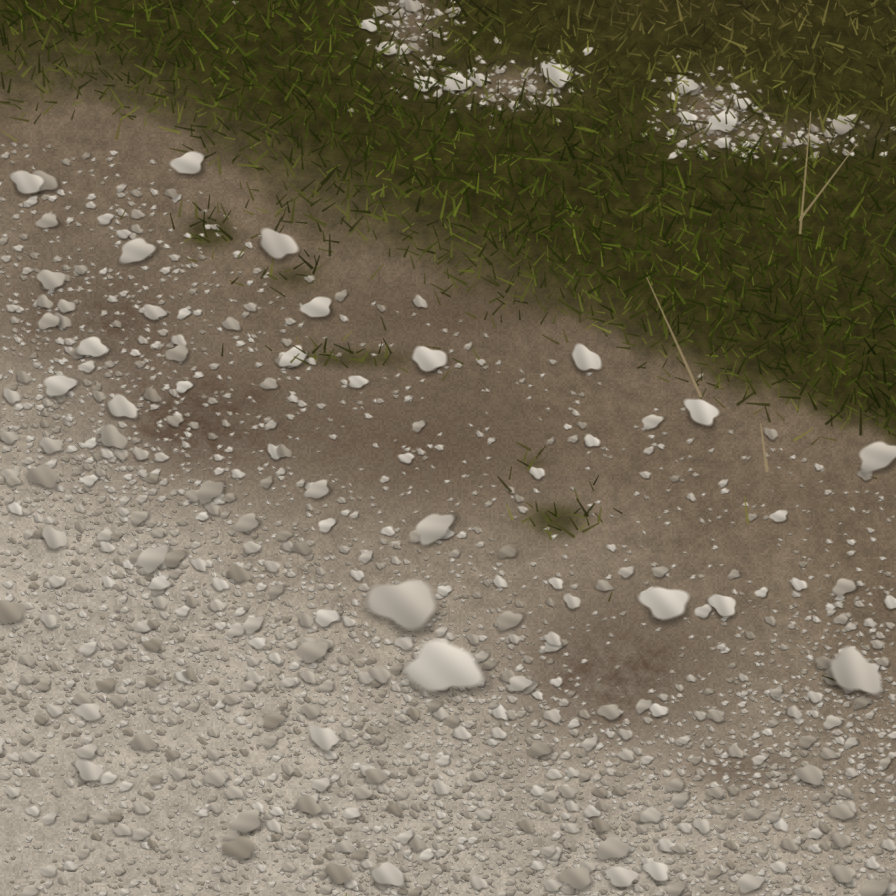
Write a WebGL 2 fragment shader that draws this texture.

```glsl
#version 300 es
precision highp float;
uniform vec2 u_resolution;
out vec4 fragColor;

vec2 hash2(vec2 p) {
  vec3 q = fract(p.xyx * vec3(.1031, .1030, .0973));
  q += dot(q, q.yzx + 33.33);
  return fract((q.xx + q.yz) * q.zy);
}

mat2 rotation(float a) { return mat2(cos(a), sin(a), -sin(a), cos(a)); }

// Layered, folded sines, roughly -1..1
float waves(vec2 p) {
  float sum = 0., amp = .5;
  for (int i = 0; i < 5; i++) {
    p = rotation(.9) * p * 1.85 + 1.7;
    sum += amp * sin(p.x + 1.6 * sin(p.y * .8)) * cos(p.y - sin(p.x * .6));
    amp *= .68;
  }
  return sum;
}

float blob(vec2 p, float x, float y, float w, float h) {
  vec2 q = (p - vec2(x, y)) / vec2(w, h);
  return exp(-dot(q, q));
}

// Distance below the diagonal verge; negative inside the grass
float belowVerge(vec2 p) {
  return .84 - .36 * p.x + .06 * blob(p, .14, p.y, .12, 1.) - p.y;
}

float whiteRocks(vec2 p) {
  return blob(p, .46, .98, .035, .06) + blob(p, .57, .905, .06, .025)
       + blob(p, .79, .875, .045, .035) + .7 * blob(p, .89, .85, .1, .018);
}

float tufts(vec2 p) {
  return blob(p, .235, .74, .035, .022) + .7 * blob(p, .33, .69, .04, .02) + .8 * blob(p, .4, .6, .08, .014)
       + blob(p, .62, .42, .04, .022) + .6 * blob(p, .595, .483, .025, .01);
}

float grassCover(vec2 p) {
  float meadow = smoothstep(-.025, .05, -belowVerge(p) + .025 * waves(p * 9.));
  meadow *= mix(.45, 1., smoothstep(.0, .12, p.y - .88 + .5 * max(p.x - .1, 0.)));
  return clamp(meadow * (1. - .75 * min(whiteRocks(p), 1.)) + .75 * tufts(p), 0., 1.);
}

float gravel(vec2 p) {
  float e = belowVerge(p);
  float road = .1 + .75 * smoothstep(.2, .5, e) + .3 * blob(p, .05, .6, .2, .2);
  road *= 1. - .75 * blob(p, 0., .08, .25, .13) - .5 * blob(p, .02, .36, .12, .1);
  road += .7 * blob(p, .95, .22, .11, .1) - .4 * blob(p, .7, .25, .09, .06);
  return road * smoothstep(-.01, .05, e) + 1.2 * whiteRocks(p);
}

void paintStone(inout vec3 col, vec2 d, float size, vec2 rnd, float pixel) {
  vec2 q = rotation((rnd.x - .5) * 1.3) * d / (size * vec2(1.2, .78));
  float a = atan(q.y, q.x);
  float rim = 1. + .12 * sin(3. * a + rnd.x * 40.) + .07 * sin(5. * a + rnd.y * 30.);
  float f = length(q) / rim, soft = max(.13, 1.5 * pixel / size);
  col *= 1. - .33 * (1. - smoothstep(.75, 1.35, length(q + vec2(-.08, .32)) / rim));
  vec3 tone = mix(vec3(.57, .53, .47), vec3(.80, .77, .72), rnd.y);
  tone *= .96 + .13 * clamp(q.y + .4 * q.x, -1., 1.) + .05 * sin(q.x * 4. + q.y * 3. + rnd.x * 20.);
  col = mix(col, tone, 1. - smoothstep(1. - soft, 1. + soft, f));
}

void scatterStones(inout vec3 col, vec2 uv, float scale, float amount) {
  vec2 g = uv * scale;
  for (int k = 0; k < 9; k++) {
    vec2 id = floor(g) + vec2(k % 3, k / 3) - 1.;
    vec2 rnd = hash2(id + scale), pick = hash2(id + scale * 3. + 57.);
    vec2 center = id + .15 + .7 * rnd;
    if (pick.x < amount * gravel(center / scale))
      paintStone(col, g - center, mix(.16, .42, pick.y), rnd.yx, scale / u_resolution.y);
  }
}

float stem(vec2 p, vec2 a, vec2 b, float width) {
  vec2 ab = b - a;
  float t = clamp(dot(p - a, ab) / dot(ab, ab), 0., 1.);
  float soft = 1. / u_resolution.y, w = width * (1. - .6 * t);
  return 1. - smoothstep(w - soft, w + soft, length(p - a - ab * t));
}

// One layer of tapering blades, browner toward the upper right
void scatterBlades(inout vec3 col, vec2 uv, float scale, float layer) {
  vec2 g = uv * scale + layer * vec2(.37, .61);
  for (int k = 0; k < 9; k++) {
    vec2 id = floor(g) + vec2(k % 3, k / 3) - 1.;
    vec2 rnd = hash2(id + layer * 31.), pick = hash2(id + layer * 17. + 91.);
    vec2 root = (id + rnd - layer * vec2(.37, .61)) / scale;
    float cover = grassCover(root);
    if (pick.x > cover * 1.1) continue;
    float angle = 1.75 + (pick.y - .5) * 2.7;
    vec2 tip = root + vec2(cos(angle), sin(angle)) * (.45 + .5 * rnd.x) / scale;
    float brown = clamp(blob(root, .75, 1., .22, .1) + .5 * blob(root, 1., .95, .15, .15) + .8 * (1. - cover), 0., 1.);
    vec3 tone = mix(vec3(.12, .15, .03), vec3(.37, .42, .13), rnd.y * rnd.y);
    tone = mix(tone, mix(vec3(.17, .13, .08), vec3(.49, .42, .27), rnd.y), brown * .75);
    tone *= 1. + .3 * waves(root * 14.);
    col = mix(col, tone, .8 * stem(uv, root, tip, .055 / scale));
  }
}

void main() {
  vec2 uv = gl_FragCoord.xy / u_resolution;
  float e = belowVerge(uv), patches = waves(uv * 8.), crumbs = waves(uv * vec2(55., 75.));

  // Soil, paler toward the road, with dark damp litter
  float pale = smoothstep(.02, .62, e + .14 * (.5 - uv.x) + .04 * patches);
  vec3 col = mix(vec3(.45, .39, .32), vec3(.69, .65, .59), pale);
  float litter = blob(uv, .1, .65, .1, .06) + blob(uv, .23, .53, .12, .07) + .7 * blob(uv, .47, .5, .15, .07)
               + 1.2 * blob(uv, .69, .25, .1, .07) + .7 * blob(uv, .83, .14, .06, .025) + .6 * blob(uv, .5, .65, .14, .03);
  col = mix(col, vec3(.30, .24, .19), clamp(litter * (.55 + .4 * patches + .35 * crumbs), 0., .8));
  col *= 1. + .09 * crumbs + .05 * patches + .11 * (hash2(floor(uv * 420.)).x - .5);

  // Shaded ground under the grass
  float cover = grassCover(uv);
  col = mix(col, vec3(.19, .18, .07) * (1. + .25 * crumbs), cover * smoothstep(.0, .6, cover) * .9);

  // Gravel from grit to cobbles
  scatterStones(col, uv, 150., .65);
  scatterStones(col, uv, 85., .7);
  scatterStones(col, uv, 48., .65);
  scatterStones(col, uv, 27., .42);

  // Grass, fine to coarse
  for (int i = 0; i < 6; i++) scatterBlades(col, uv, 62. - 6. * float(i), float(i + 1));

  // Large lone stones: position and radius
  vec3 boulders[14] = vec3[14](vec3(.21, .818, .015), vec3(.31, .728, .018), vec3(.152, .72, .016),
    vec3(.354, .657, .014), vec3(.479, .6, .016), vec3(.654, .6, .015), vec3(.783, .541, .016),
    vec3(.98, .491, .019), vec3(.495, .255, .034), vec3(.45, .327, .032), vec3(.742, .328, .022),
    vec3(.955, .25, .026), vec3(.484, .411, .018), vec3(.03, .797, .015));
  for (int i = 0; i < 14; i++) {
    vec2 rnd = hash2(vec2(i, 7));
    paintStone(col, uv - boulders[i].xy, boulders[i].z, vec2(rnd.x, .65 + .35 * rnd.y), 1. / u_resolution.y);
  }

  // Dry stalks
  float stalks = stem(uv, vec2(.782, .558), vec2(.722, .69), .0018) + stem(uv, vec2(.893, .74), vec2(.905, .875), .0015)
               + stem(uv, vec2(.893, .755), vec2(.957, .84), .0015) + stem(uv, vec2(.856, .475), vec2(.849, .527), .002);
  col = mix(col, vec3(.60, .53, .40), min(stalks, 1.) * .8);
  fragColor = vec4(clamp(col, 0., 1.), 1.);
}
```
